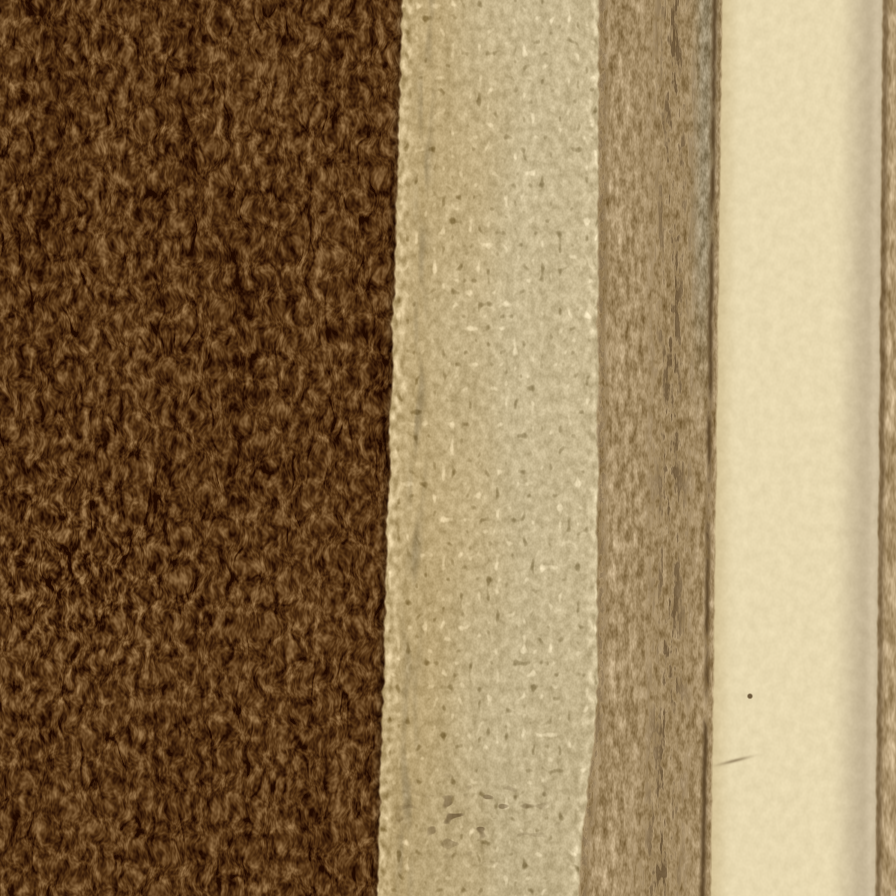
Reproduce this texture procedurally as a WebGL 2 fragment shader.

```glsl
#version 300 es
precision highp float;
// Weathered wood: dark fibrous bark beside pale tan, grey-brown and cream strips.
uniform vec2 u_resolution;
out vec4 fragColor;
// Palette
const vec3 BARK_DARK = vec3(0.125, 0.035, 0.0);
const vec3 BARK_MID = vec3(0.335, 0.208, 0.083);
const vec3 BARK_LIGHT = vec3(0.62, 0.48, 0.31);
const vec3 TAN_WARM = vec3(0.740, 0.650, 0.470);
const vec3 TAN_PALE = vec3(0.778, 0.712, 0.560);
const vec3 GREY_WOOD = vec3(0.645, 0.550, 0.400);
const vec3 GREY_DARK = vec3(0.300, 0.220, 0.120);
const vec3 BLUE_GREY = vec3(0.550, 0.530, 0.450);
const vec3 CREAM = vec3(0.910, 0.850, 0.692);
const vec3 CREAM_EDGE = vec3(0.830, 0.755, 0.580);
const vec3 CREAM_SHADE = vec3(0.730, 0.665, 0.550);
// Tuning
const float EDGE_SOFT = 0.0017;
const float EDGE_WOBBLE = 0.004;
const float BARK_GRAIN = 0.85;
const float TAN_GRAIN = 0.10;
const float GREY_GRAIN = 0.18;
const float CREAM_GRAIN = 0.03;

vec2 hashGradient(vec2 cell) {
  vec3 q = fract(cell.xyx * vec3(0.1031, 0.1030, 0.0973));
  q += dot(q, q.yzx + 33.33);
  float angle = 6.28318 * fract((q.x + q.y) * q.z);
  return vec2(cos(angle), sin(angle));
}
// Gradient noise, roughly -0.7 to 0.7
float noise(vec2 p) {
  vec2 i = floor(p), f = fract(p), e = vec2(0.0, 1.0);
  vec2 u = f * f * f * (f * (f * 6.0 - 15.0) + 10.0);
  float a = dot(hashGradient(i), f);
  float b = dot(hashGradient(i + e.yx), f - e.yx);
  float c = dot(hashGradient(i + e.xy), f - e.xy);
  float d = dot(hashGradient(i + e.yy), f - e.yy);
  return mix(mix(a, b, u.x), mix(c, d, u.x), u.y);
}
float fbm(vec2 p) {
  float sum = 0.0, amp = 1.0;
  for (int i = 0; i < 3; i++) {
    sum += amp * noise(p);
    p = mat2(0.96, 0.28, -0.28, 0.96) * p * 2.03 + 17.3;
    amp *= 0.7;
  }
  return sum;
}
float bump(float x, float centre, float width) {
  float d = (x - centre) / width;
  return exp(-d * d);
}
float after(float x, float edge) {
  return smoothstep(-EDGE_SOFT, EDGE_SOFT, x - edge);
}

vec3 bark(vec2 p) {
  vec2 warped = p + 0.006 * vec2(noise(p * 40.0), noise(p * 40.0 + 9.0));
  float grain = fbm(warped * vec2(100.0, 58.0));
  // Thin broken cracks follow the zero lines of a stretched noise
  float crack = bump(noise(warped * vec2(55.0, 23.0) + 40.0), 0.0, 0.07)
              * smoothstep(-0.1, 0.3, noise(p * vec2(48.0, 20.0) + 3.0));
  float streak = noise(p * vec2(30.0, 5.0) + 5.0);
  float furrow = bump(p.x, 0.055, 0.018) * smoothstep(0.45, 0.75, p.y)
               + bump(p.x, 0.21, 0.012) * smoothstep(0.5, 0.9, p.y)
               + bump(p.x, 0.265, 0.016) * bump(p.y, 0.6, 0.14);
  float knots = bump(length(p - vec2(0.08, 0.36)), 0.0, 0.09);
  float tone = BARK_GRAIN * grain * (1.0 + 0.4 * knots) - 0.5 * crack + 0.04
             + 0.2 * streak - 0.17 * furrow - 0.06 * knots;
  float dark = clamp(-1.55 * tone, 0.0, 1.0);
  vec3 c = mix(BARK_MID, BARK_DARK, dark);
  return mix(c, BARK_LIGHT, clamp(1.2 * tone, 0.0, 1.0));
}
vec3 tanStrip(vec2 p, float t) {
  vec3 c = mix(TAN_WARM, TAN_PALE, smoothstep(0.1, 0.65, t + 0.2 * noise(p * vec2(14.0, 4.0))));
  c += TAN_GRAIN * fbm(p * vec2(105.0, 80.0) + 70.0) + 0.03 * noise(p * vec2(45.0, 8.0));
  // Sparse bright and dark pits
  float pits = noise(p * vec2(100.0, 75.0) + 21.0);
  c += 0.16 * smoothstep(0.3, 0.6, pits) - 0.2 * smoothstep(0.3, 0.6, -pits);
  c -= 0.03 * smoothstep(0.45, 0.0, p.y);
  c *= 1.0 - 0.17 * bump(t, 0.13, 0.035) * smoothstep(-0.2, 0.4, noise(p * vec2(90.0, 14.0)));
  c += (0.04 + 0.3 * noise(p * vec2(130.0, 85.0))) * (bump(t, 0.03, 0.035) + 0.7 * bump(t, 0.98, 0.03));
  // Flecks gathered near the foot
  float flecks = smoothstep(0.2, 0.4, noise(p * vec2(55.0, 95.0) + 8.0));
  return mix(c, GREY_DARK, 0.6 * flecks * bump(p.y, 0.09, 0.035) * bump(t, 0.45, 0.3));
}
vec3 greyStrip(vec2 p, float t) {
  float streak = fbm(p * vec2(100.0, 14.0) + 30.0);
  float grain = fbm(p * vec2(125.0, 60.0) + 90.0);
  vec3 c = GREY_WOOD + 0.10 * streak + GREY_GRAIN * grain;
  float cracks = bump(t, 0.62, 0.16) * smoothstep(0.0, 0.6, streak + 0.6 * grain);
  cracks += 0.6 * bump(t, 0.03, 0.04) * smoothstep(-0.2, 0.4, grain);
  c = mix(c, GREY_DARK, min(0.7 * cracks, 0.8));
  c = mix(c, BLUE_GREY + 0.2 * grain, 0.5 * bump(t, 0.87, 0.08) * smoothstep(0.5, 0.75, p.y));
  float seam = bump(t, 0.94, 0.022) * smoothstep(-0.5, 0.2, noise(p * vec2(30.0, 22.0)) + 0.4 * grain);
  return mix(c, GREY_DARK, 0.8 * seam);
}
vec3 creamStrip(vec2 p, float t) {
  vec3 c = mix(CREAM_EDGE, CREAM, smoothstep(-0.03, 0.14, t));
  c = mix(c, CREAM_SHADE, 0.8 * smoothstep(0.7, 0.94, t)) + 0.05 * bump(t, 0.97, 0.03);
  c += CREAM_GRAIN * fbm(p * vec2(85.0, 70.0) + 3.0);
  float speck = 1.0 - smoothstep(0.0015, 0.004, length(p - vec2(0.837, 0.223)));
  float scratch = bump(p.y, 0.151 + 0.25 * (p.x - 0.82), 0.002) * bump(p.x, 0.82, 0.016);
  return mix(c, GREY_DARK, 0.8 * speck + 0.45 * scratch);
}

void main() {
  vec2 p = gl_FragCoord.xy / u_resolution;
  float wobble = EDGE_WOBBLE * (noise(vec2(p.y * 18.0, 2.0)) + 0.7 * noise(vec2(p.y * 90.0, 8.0)));
  // Strip boundaries lean gently to the right
  float barkEdge = 0.421 + 0.028 * p.y + wobble;
  float tanEdge = 0.666 - 0.020 * smoothstep(0.24, 0.0, p.y) + 0.002 * p.y + 0.8 * wobble;
  float greyEdge = 0.793 + 0.013 * p.y + 0.4 * wobble;
  float creamEdge = 0.977 + 0.008 * p.y + 0.4 * wobble;
  vec3 color = bark(p) * (1.0 - 0.2 * bump(p.x, barkEdge, 0.006));
  color = mix(color, tanStrip(p, (p.x - barkEdge) / (tanEdge - barkEdge)), after(p.x, barkEdge));
  color = mix(color, greyStrip(p, (p.x - tanEdge) / (greyEdge - tanEdge)), after(p.x, tanEdge));
  color = mix(color, creamStrip(p, (p.x - greyEdge) / (creamEdge - greyEdge)), after(p.x, greyEdge));
  vec3 rim = GREY_WOOD + 0.05 + 0.2 * fbm(p * vec2(100.0, 35.0) + 60.0);
  rim = mix(rim, GREY_DARK, 0.5 * bump(p.x, creamEdge + 0.003, 0.004));
  fragColor = vec4(clamp(mix(color, rim, after(p.x, creamEdge)), 0.0, 1.0), 1.0);
}
```
